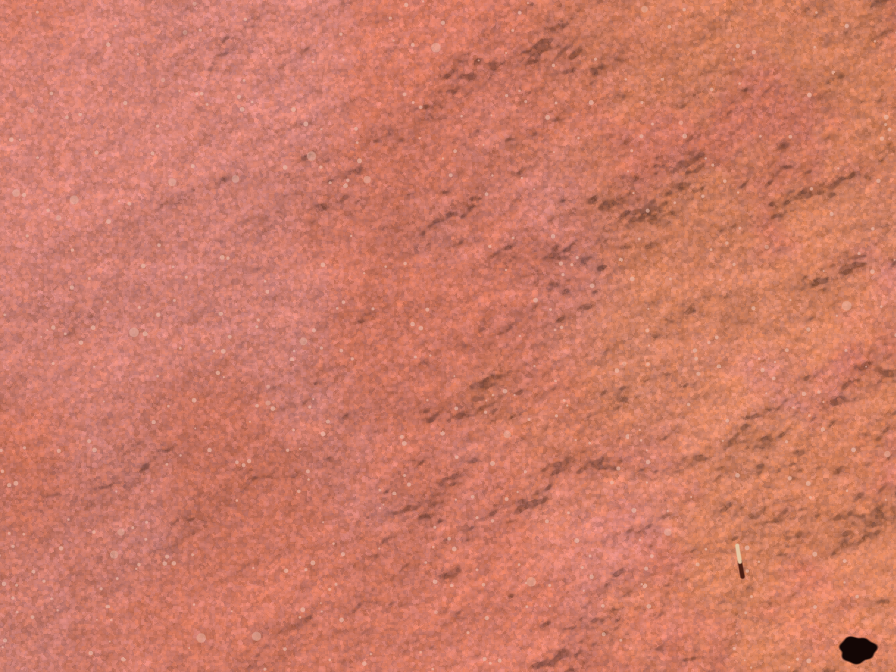
Reproduce this texture procedurally as a WebGL 1 fragment shader.

```glsl
precision highp float;
// Sunlit red sandstone: a rough, slanting relief lit from above, covered in
// cellular sand grains and pale flecks, with rust, pink and ochre stains.
// A small twig and a dark pit lie near the lower right corner.
uniform vec2 u_resolution;

const vec3 RUST = vec3(0.805, 0.465, 0.385);
const vec3 PINK = vec3(0.810, 0.500, 0.450);
const vec3 OCHRE = vec3(0.810, 0.505, 0.365);
const vec3 FLECK = vec3(0.930, 0.740, 0.670);
const vec3 PIT = vec3(0.075, 0.025, 0.020);
const vec3 TWIG_LIGHT = vec3(0.900, 0.780, 0.640);
const vec3 TWIG_SHADE = vec3(0.300, 0.120, 0.080);

vec2 hash2(vec2 cell) {
  vec3 v = fract(cell.xyx * vec3(0.1031, 0.1030, 0.0973));
  v += dot(v, v.yzx + 33.33);
  return fract((v.xx + v.yz) * v.zy);
}

mat2 rotation(float angle) {
  float c = cos(angle), s = sin(angle);
  return mat2(c, -s, s, c);
}

float valueNoise(vec2 p) {
  vec2 i = floor(p), f = fract(p);
  f = f * f * (3.0 - 2.0 * f);
  float low = mix(hash2(i).x, hash2(i + vec2(1.0, 0.0)).x, f.x);
  float high = mix(hash2(i + vec2(0.0, 1.0)).x, hash2(i + 1.0).x, f.x);
  return mix(low, high, f.y);
}

// Layered noise; gain sets the weight of the fine layers.
float layers(vec2 p, float gain) {
  float sum = 0.0, weight = 0.5;
  for (int i = 0; i < 5; i++) {
    sum += weight * valueNoise(p);
    p = rotation(0.5) * p * 2.03 + 17.3;
    weight *= gain;
  }
  return sum;
}

// Cellular noise: distance to the nearest grain, then its two random traits.
vec3 grains(vec2 p) {
  vec2 home = floor(p);
  vec3 nearest = vec3(9.0, 0.0, 0.0);
  for (int y = -1; y <= 1; y++) {
    for (int x = -1; x <= 1; x++) {
      vec2 cell = home + vec2(float(x), float(y));
      float d = length(cell + 0.15 + 0.7 * hash2(cell) - p);
      if (d < nearest.x) nearest = vec3(d, hash2(cell + 71.7));
    }
  }
  return nearest;
}

// Height of the stone, drawn out along a rising diagonal.
float height(vec2 p) {
  return layers(rotation(0.45) * p * vec2(6.0, 7.5) + 40.0, 0.52);
}

// Slope towards the light: positive is lit, negative is shaded.
float litSlope(vec2 p, float reach) {
  vec2 toLight = vec2(-0.4, 0.92);
  return (height(p) - height(p + toLight * reach)) / reach;
}

// Round flecks in a random share of the cells.
float flecks(vec2 p, float scale, float share, float radius, float pixel) {
  vec3 g = grains(p * scale);
  float size = radius * (0.5 + g.z);
  float soft = pixel * scale * 0.7;
  return (1.0 - smoothstep(size - soft, size + soft, g.x)) * step(g.y, share);
}

float segment(vec2 p, vec2 a, vec2 b) {
  vec2 along = b - a;
  return length(p - a - along * clamp(dot(p - a, along) / dot(along, along), 0.0, 1.0));
}

float cover(float d, float soft) {
  return 1.0 - smoothstep(-soft, soft, d);
}

void main() {
  float pixel = 1.0 / u_resolution.y;
  vec2 p = gl_FragCoord.xy * pixel;

  // Broad stains: ochre on the right, pink in clouds.
  float cloud = layers(p * 3.2 + 5.0, 0.55);
  float patches = layers(p * 5.0 + 23.0, 0.6);
  vec3 color = mix(RUST, PINK, smoothstep(0.36, 0.66, cloud));
  float ochre = smoothstep(0.75, 1.2, p.x + 0.5 * (patches - 0.5));
  color = mix(color, OCHRE, ochre * smoothstep(0.34, 0.62, patches) * 0.75);

  // Relief, strongest away from the smoother left side.
  float rough = mix(0.55, 1.0, smoothstep(0.15, 0.8, p.x + 0.3 * (cloud - 0.5)));
  float slope = litSlope(p, 0.0045) * rough;
  float light = 1.0 + clamp(slope * 0.014, -0.10, 0.08);
  light -= 0.18 * smoothstep(4.2, 8.5, -slope);
  vec2 fromBand = rotation(0.6) * (p - vec2(0.65, 0.58));
  light += 0.035 - 0.06 * exp(-9.0 * fromBand.y * fromBand.y);

  // Sand grains in two sizes, each with its own tone and hue.
  vec3 coarse = grains(p * 125.0);
  vec3 fine = grains(p * 215.0 + 9.0);
  light += 0.10 * (coarse.y - 0.5) + 0.13 * (fine.y - 0.5);
  light += 0.08 * (0.42 - coarse.x);
  color += vec3(0.0, 0.018, 0.050) * (coarse.z + fine.z - 1.0);
  color *= light;

  // Pale mineral flecks and a few larger chips.
  color = mix(color, FLECK, 0.65 * flecks(p, 95.0, 0.035, 0.23, pixel));
  color = mix(color, FLECK, 0.45 * flecks(p + 3.0, 32.0, 0.02, 0.16, pixel));

  // Twig with a pale upper half and a shaded lower half.
  vec2 tip = vec2(1.097, 0.188), middle = vec2(1.101, 0.164), foot = vec2(1.105, 0.142);
  color = mix(color, TWIG_SHADE, cover(segment(p, middle, foot) - 0.0032, pixel));
  color = mix(color, TWIG_LIGHT, cover(segment(p, tip, middle) - 0.0030, pixel));

  // Dark pit with an uneven rim.
  vec2 q = (p - vec2(1.276, 0.033)) * vec2(0.72, 1.0);
  float angle = atan(q.y, q.x);
  float rim = 0.0195 + 0.0015 * sin(3.0 * angle + 1.0) + 0.001 * sin(7.0 * angle);
  color = mix(color, PIT, cover(length(q) - rim, 1.2 * pixel));

  gl_FragColor = vec4(clamp(color, 0.0, 1.0), 1.0);
}
```
